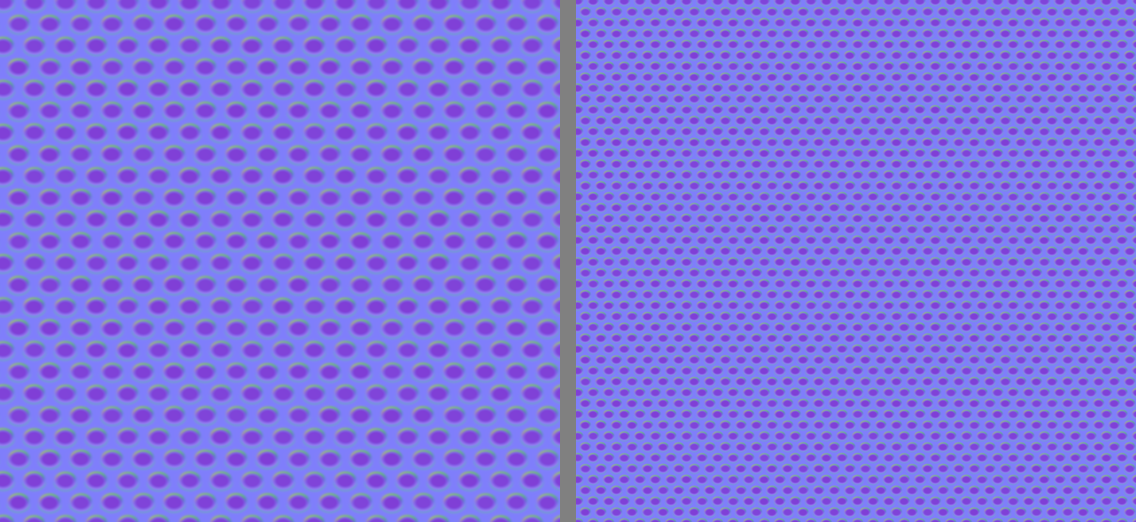
Left: one tile. Right: repeated 2 by 2.
Write a Shadertoy shader that draws this texture map.

```glsl
// Tiling normal map of staggered oval dimples, 18 across and 24 rows down.
// Each dimple adds a tilted core, a shaded upper rim and a faint lower fringe
// to the flat normal colour; a wrapped hash varies the dimples slightly.

vec2 hash22(vec2 cell) {
    vec3 h = fract(cell.xyx * vec3(0.1031, 0.1030, 0.0973));
    h += dot(h, h.yzx + 33.33);
    return fract((h.xx + h.yz) * h.zy);
}

// Soft elliptical ring that peaks on the given semi-axes
float softRing(vec2 p, vec2 axes, float width) {
    float d = (length(p / axes) - 1.0) / width;
    return exp(-d * d);
}

// Colour offset of one dimple; p is measured in column widths
vec3 dimple(vec2 p) {
    vec2 dir = p / vec2(0.33, 0.27);
    dir /= max(length(dir), 0.001);

    // Core: lower wall, leaning down
    float core = 1.0 - smoothstep(0.62, 1.3, length((p + vec2(0.0, 0.01)) / vec2(0.285, 0.215)));
    vec3 tint = core * vec3(0.0, -0.24, -0.14);

    // Upper rim: warm on the left, green on top, teal on the right
    float rim = softRing(p, vec2(0.32, 0.265), 0.2) * smoothstep(-0.45, 0.75, dir.y);
    float top = smoothstep(0.1, 1.0, dir.y);
    tint += rim * vec3(-0.13 * dir.x, mix(0.02, 0.17, top), mix(-0.22, -0.37, top));

    // Lower edge: lilac band, then a pale cyan fringe
    float below = smoothstep(0.1, -0.7, dir.y);
    tint += below * softRing(p, vec2(0.31, 0.25), 0.17) * vec3(0.06, 0.0, -0.02);
    tint += below * softRing(p, vec2(0.38, 0.325), 0.15) * vec3(-0.03, 0.075, -0.11);
    return tint;
}

void mainImage(out vec4 fragColor, in vec2 fragCoord) {
    vec2 grid = fragCoord / iResolution.xy * vec2(18.0, 24.0);
    vec3 colour = vec3(0.5, 0.495, 0.985);

    // Sum the nearest dimple of three rows, so fringes overlap freely
    for (int i = -1; i <= 1; i++) {
        float row = floor(grid.y + 0.6) + float(i);
        float x = grid.x - 0.1 - 0.5 * mod(row, 2.0);
        float column = floor(x + 0.5);
        vec2 p = vec2(x - column, (grid.y + 0.1 - row) * 0.7);
        vec2 rnd = hash22(mod(vec2(column, row), vec2(18.0, 24.0))) - 0.5;
        colour += dimple(p + rnd * 0.018) * (1.0 + 0.1 * rnd.x);
    }
    fragColor = vec4(clamp(colour, 0.0, 1.0), 1.0);
}
```
